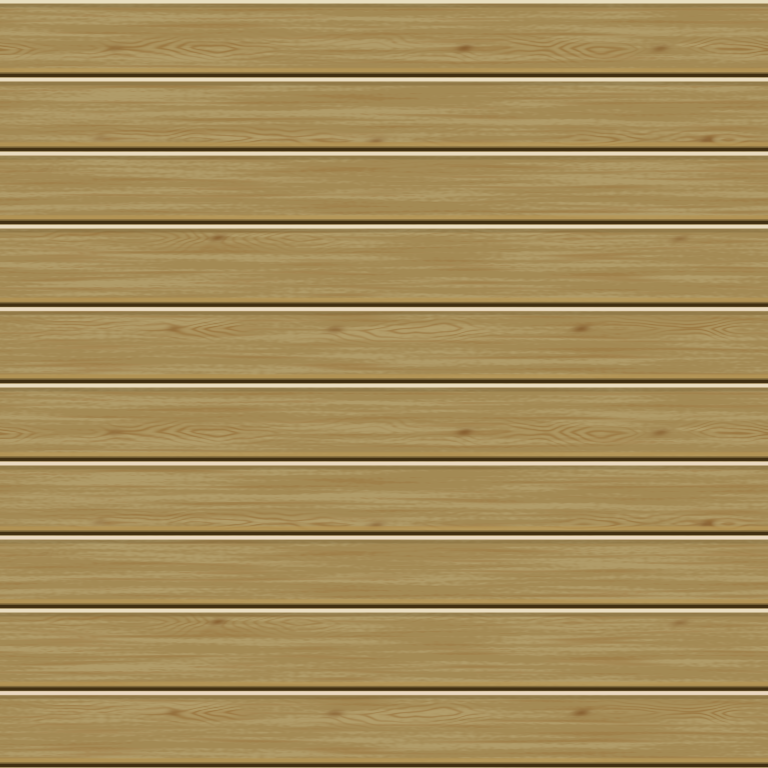
A WebGL 1 fragment shader for this texture:

```glsl
precision highp float;
// Ten horizontal pale timber planks with bevelled seams, flame grain and small knots.

uniform vec2 u_resolution;

const vec3 WOOD = vec3(0.64, 0.54, 0.33);
const vec3 PALE = vec3(0.69, 0.61, 0.41);
const vec3 ORANGE = vec3(0.60, 0.44, 0.22);
const vec3 KNOT = vec3(0.50, 0.33, 0.15);
const vec3 BEVEL = vec3(0.72, 0.59, 0.33);
const vec3 SHADE = vec3(0.45, 0.37, 0.20);
const vec3 GAP = vec3(0.26, 0.19, 0.07);
const vec3 CREAM = vec3(0.91, 0.87, 0.75);
const vec3 ROSE = vec3(0.92, 0.84, 0.76);

// Five planks of unequal height fill a tile; two tiles fill the canvas.
const float TILES = 2.0;
const float TILE_SHIFT = 0.0065;
const vec4 SEAMS = vec4(0.203, 0.396, 0.586, 0.801);

float hash(vec2 p) {
  return fract(sin(dot(p, vec2(127.1, 311.7))) * 43758.5);
}

float cornerSlope(vec2 cell, vec2 offset, float period) {
  float angle = 6.2832 * hash(vec2(mod(cell.x, period), cell.y));
  return dot(vec2(cos(angle), sin(angle)), offset);
}

// Gradient noise that repeats across x after scale.x cells.
float noise(vec2 p, vec2 scale) {
  p *= scale;
  vec2 c = floor(p);
  vec2 f = p - c;
  vec2 w = f * f * f * (f * (f * 6.0 - 15.0) + 10.0);
  vec2 e = vec2(1.0, 0.0);
  float low = mix(cornerSlope(c, f, scale.x),
                  cornerSlope(c + e.xy, f - e.xy, scale.x), w.x);
  float high = mix(cornerSlope(c + e.yx, f - e.yx, scale.x),
                   cornerSlope(c + e.xx, f - e.xx, scale.x), w.x);
  return mix(low, high, w.y);
}

// Soft band around a centre line.
float band(float d, float center, float halfWidth, float soft) {
  return 1.0 - smoothstep(halfWidth, halfWidth + soft, abs(d - center));
}

// xyz: knot positions across, w: depth of the flame axis below the plank top.
vec4 plankKnots(float plank) {
  if (plank < 0.5) return vec4(0.605, 0.86, 0.15, 0.067);
  if (plank < 1.5) return vec4(0.92, 0.49, 0.13, 0.083);
  if (plank < 2.5) return vec4(0.06, 0.06, 0.06, 0.027);
  if (plank < 3.5) return vec4(0.284, 0.885, 0.284, 0.0205);
  return vec4(0.757, 0.436, 0.226, 0.031);
}

float flameStrength(float plank) {
  return plank < 1.5 ? 0.75 : plank < 2.5 ? 0.12 : plank < 3.5 ? 0.45 : 0.75;
}

// Straight fine grain; p.y runs down the tile.
vec3 straightGrain(vec2 p) {
  float broad = noise(p, vec2(3.0, 48.0));
  float fine = noise(p + 3.7, vec2(9.0, 130.0));
  float fibre = noise(p, vec2(110.0, 170.0));
  vec3 color = mix(WOOD, PALE, smoothstep(-0.25, 0.5, broad + 0.6 * fine + 0.4 * fibre));
  float streak = smoothstep(0.05, 0.5, noise(p + 8.3, vec2(6.0, 95.0)) + 0.3 * fibre);
  return mix(color, ORANGE, 0.4 * streak);
}

// Nested pointed arcs along the flame axis, bent around the knots.
vec3 flameGrain(vec3 color, vec2 p, float depth, float plank) {
  vec4 knots = plankKnots(plank);
  float strength = flameStrength(plank);
  float v = depth - knots.w + 0.005 * noise(p, vec2(7.0, 6.0));
  float rings = sqrt(v * v + 0.000001) / 0.0055;
  rings += 4.5 * noise(p, vec2(9.0, 3.0)) + 0.7 * noise(p, vec2(30.0, 40.0));
  float core = 0.0;
  for (int i = 0; i < 3; i++) {
    float x = i == 0 ? knots.x : i == 1 ? knots.y : knots.z;
    float weight = 1.0 - 0.27 * float(i);
    vec2 q = vec2(fract(p.x - x + 0.5) - 0.5, v);
    q.y += 0.12 * q.x;
    rings += 2.0 * weight * exp(-length(q / vec2(0.035, 0.010)));
    core = max(core, weight * exp(-dot(q, q * vec2(9000.0, 55000.0))));
  }
  float wave = 0.5 + 0.5 * sin(6.2832 * rings);
  float patches = smoothstep(-0.35, 0.3, noise(p + 5.1, vec2(8.0, 14.0)));
  float reach = strength * patches * exp(-v * v / 0.00018);
  color = mix(color, PALE * 1.03, 0.65 * reach * (1.0 - wave));
  color = mix(color, ORANGE, 0.75 * reach * wave * wave * wave);
  return mix(color, KNOT, 0.75 * core * smoothstep(0.0, 0.6, strength));
}

// Bevel, shadow, gap and lit edge; d is the distance below the seam.
vec3 seam(vec3 color, float d, float pixel, float tint) {
  float soft = max(0.0022, pixel);
  color = mix(color, BEVEL, 0.7 * band(d, -0.0065, 0.0015, 0.003));
  color = mix(color, SHADE, 0.35 * band(d, 0.0105, 0.001, 0.003));
  color = mix(color, SHADE, 0.85 * band(d, -0.0022, 0.0008, soft));
  color = mix(color, mix(CREAM, ROSE, tint), band(d, 0.0053, 0.0014, soft));
  return mix(color, GAP, band(d, 0.0, 0.0013, 0.8 * soft));
}

void main() {
  vec2 uv = gl_FragCoord.xy / u_resolution;
  float down = TILES * (1.0 - uv.y) + TILE_SHIFT;
  vec2 p = vec2(uv.x, fract(down));

  // Locate the plank and its two edges.
  vec4 passed = step(SEAMS, vec4(p.y));
  float plank = dot(passed, vec4(1.0));
  float top = dot(passed, SEAMS - vec4(0.0, SEAMS.xyz));
  float bottom = 1.0 - dot(1.0 - passed, vec4(SEAMS.yzw, 1.0) - SEAMS);
  float below = (p.y - top) / TILES;
  float above = (bottom - p.y) / TILES;
  float d = below < above ? below : -above;

  vec3 color = flameGrain(straightGrain(p), p, below, plank);
  float tint = hash(vec2(plank, floor(down)));
  gl_FragColor = vec4(seam(color, d, 1.0 / u_resolution.y, tint), 1.0);
}
```
